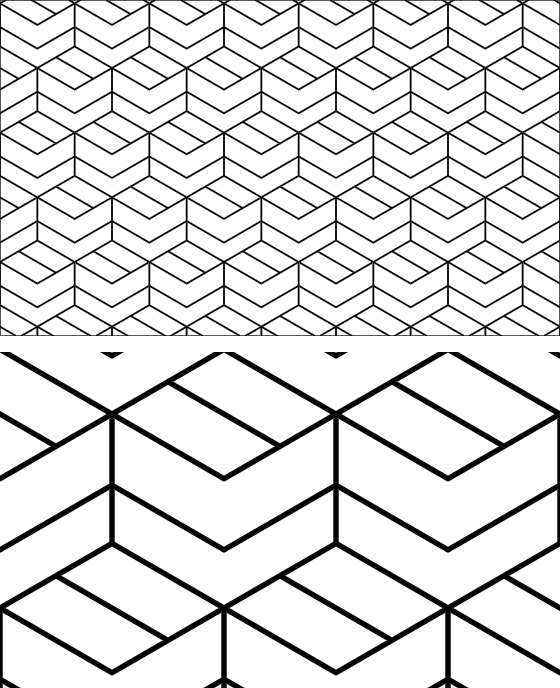
Top: the whole. Bottom: its middle third, enlarged.
A WebGL 1 fragment shader for this pattern:

```glsl
precision highp float;
// Line drawing of stacked isometric blocks with striped tops and chevron fronts, in a thin frame.

uniform vec2 u_resolution;

const float COLUMNS = 7.5;           // block widths across the canvas
const float SIDE = 0.57735;          // block edge, in block widths
const float ROW_STEP = 1.5 * SIDE;   // height between rows
const float FIRST_ROW = 0.045;       // first row below the top edge
const float CHEVRON_DROP = 0.55;     // chevron position along the vertical edge
const float LINE_WIDTH = 0.0242;
const float FRAME_WIDTH = 0.009;
const vec3 PAPER = vec3(1.0);
const vec3 INK = vec3(0.015);

float segmentDistance(vec2 p, vec2 a, vec2 b) {
  vec2 ap = p - a;
  vec2 ab = b - a;
  return length(ap - ab * clamp(dot(ap, ab) / dot(ab, ab), 0.0, 1.0));
}

// Distance to one block; x runs from -0.5 to 0.5, y points down from the side corners.
float blockDistance(vec2 p, float side) {
  vec2 folded = vec2(abs(p.x), p.y);
  vec2 corner = vec2(0.5, 0.0);
  vec2 drop = vec2(0.0, CHEVRON_DROP * side);
  vec2 tip = vec2(0.0, 0.5 * side);
  vec2 stripeEnd = vec2(0.25, 0.25 * side);

  // Rhombus top and its stripe
  float d = segmentDistance(folded, -tip, corner);
  d = min(d, segmentDistance(folded, tip, corner));
  d = min(d, segmentDistance(p, -stripeEnd, stripeEnd));

  // Vertical edge and front chevron
  d = min(d, segmentDistance(folded, corner, corner + vec2(0.0, side)));
  return min(d, segmentDistance(folded, tip + drop, corner + drop));
}

// Nearest line among the neighbouring rows, with odd rows shifted by half a block.
float patternDistance(vec2 p) {
  float nearestRow = floor(p.y / ROW_STEP);
  float d = 10.0;
  for (int i = -1; i <= 1; i++) {
    float row = nearestRow + float(i);
    float shift = 0.5 * mod(row, 2.0);
    vec2 local = vec2(fract(p.x - shift) - 0.5, p.y - row * ROW_STEP);
    d = min(d, blockDistance(local, SIDE));
  }
  return d;
}

float inkCoverage(float distanceToLine, float halfWidth, float pixel) {
  return clamp(0.5 + (halfWidth - distanceToLine) / pixel, 0.0, 1.0);
}

void main() {
  float pixel = COLUMNS / u_resolution.x;
  vec2 fromTopLeft = vec2(gl_FragCoord.x, u_resolution.y - gl_FragCoord.y) * pixel;
  vec2 p = fromTopLeft - vec2(0.0, FIRST_ROW);

  vec2 toEdge = min(gl_FragCoord.xy, u_resolution - gl_FragCoord.xy) * pixel;
  float frame = inkCoverage(min(toEdge.x, toEdge.y), FRAME_WIDTH, pixel);
  float lines = inkCoverage(patternDistance(p), 0.5 * LINE_WIDTH, pixel);

  gl_FragColor = vec4(mix(PAPER, INK, max(frame, lines)), 1.0);
}
```
